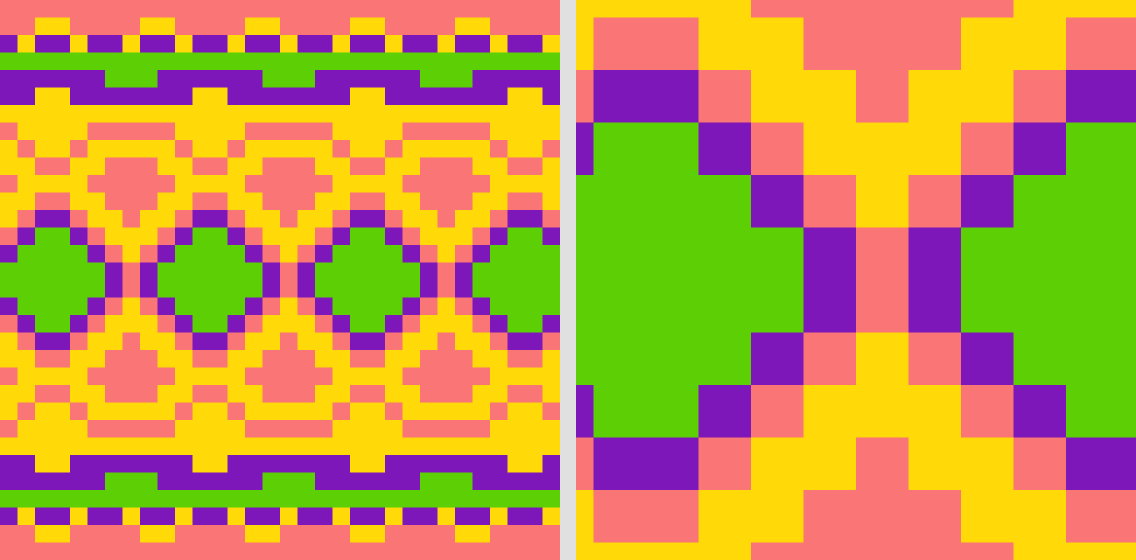
Left, the full canvas; right, a detail of the centre.
This pattern is drawn by a Shadertoy shader. Its source:

```glsl
// Stepped woven band: green diamonds in a yellow lattice between mirrored borders.
// Each square cell is coloured from its folded distance to a diamond's centre,
// then neighbouring cells are blended by their exact coverage of the pixel.

#define CELLS 32.0          // cells down the canvas
#define MOTIF_PERIOD 9.0    // cells between diamond centres
#define MOTIF_CENTRE 3.0    // first diamond centre, in cells
#define BEAD_PERIOD 3.0     // spacing of the checked border row
#define TOOTH_PERIOD 6.0    // spacing of the outer teeth
#define YELLOW vec3(1.00, 0.85, 0.03)
#define PINK   vec3(0.98, 0.46, 0.46)
#define PURPLE vec3(0.49, 0.09, 0.73)
#define GREEN  vec3(0.36, 0.81, 0.02)

// Border rows, counted outward from the middle of the band
vec3 borderColour(float x, int u, int v) {
    if (v == 9)  return YELLOW;
    if (v == 10) return u == 0 ? YELLOW : PURPLE;
    if (v == 11) return u >= 3 ? GREEN : PURPLE;
    if (v == 12) return GREEN;
    if (v == 13) return abs(mod(x, BEAD_PERIOD) - 1.5) < 0.25 ? YELLOW : PURPLE;
    if (v == 14) return mod(x - 2.0, TOOTH_PERIOD) < 2.0 ? YELLOW : PINK;
    return PINK;
}

// Diamonds and lattice, from stepped distance rings
vec3 latticeColour(int u, int v) {
    int ring = u + 5 - abs(v - 5);
    if (v >= 7) return ring == 4 || (v == 8 && u >= 2) ? PINK : YELLOW;
    if (ring <= 2) return GREEN;
    if (ring == 3) return PURPLE;
    return ring == 5 || ring == 6 ? YELLOW : PINK;
}

// Colour of the cell with the given centre
vec3 cellColour(vec2 centre) {
    float halfPeriod = 0.5 * MOTIF_PERIOD;
    float across = mod(centre.x - MOTIF_CENTRE + halfPeriod, MOTIF_PERIOD);
    int u = int(floor(abs(across - halfPeriod)));
    int v = int(floor(abs(centre.y - 0.5 * CELLS)));
    return v < 9 ? latticeColour(u, v) : borderColour(centre.x, u, v);
}

void mainImage(out vec4 fragColor, in vec2 fragCoord) {
    float pixel = CELLS / iResolution.y;
    vec2 p = fragCoord * pixel;

    // Box-filtered blend of the four cells around the nearest corner
    vec2 corner = floor(p + 0.5);
    vec2 cover = clamp((p - corner) / pixel + 0.5, 0.0, 1.0);
    vec2 h = vec2(-0.5, 0.5);
    vec3 lower = mix(cellColour(corner + h.xx), cellColour(corner + h.yx), cover.x);
    vec3 upper = mix(cellColour(corner + h.xy), cellColour(corner + h.yy), cover.x);
    fragColor = vec4(mix(lower, upper, cover.y), 1.0);
}
```
